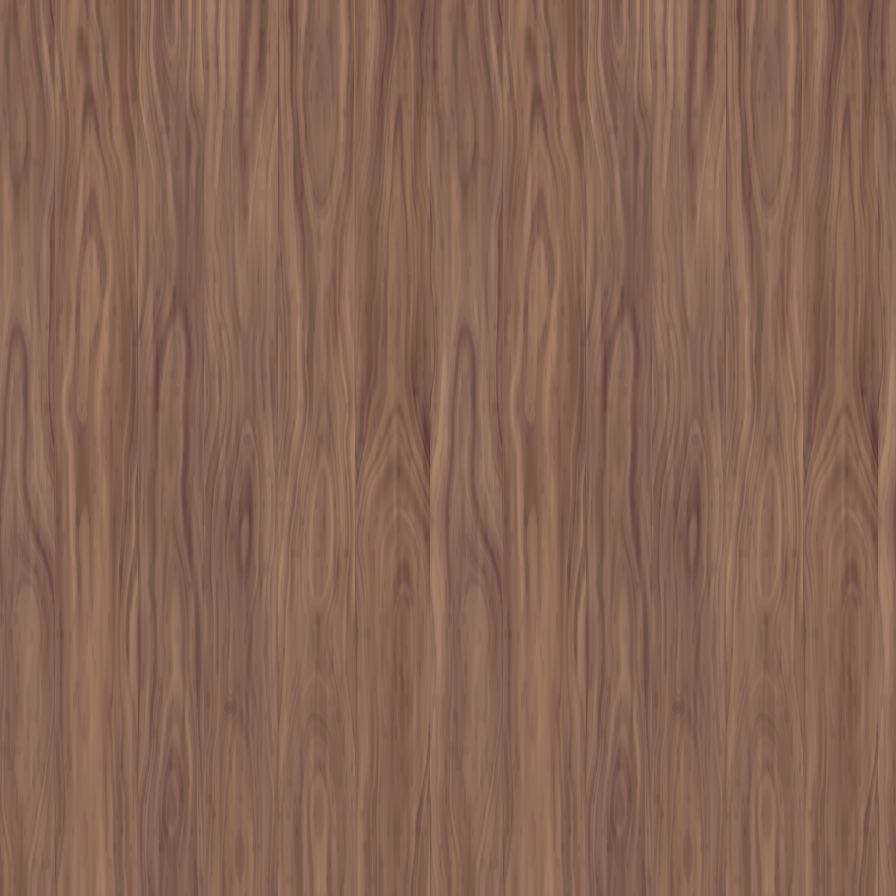
A Shadertoy shader for this texture:

```glsl
// Walnut veneer: vertical planks, each cut through curved growth rings.
// Every plank folds a ring field around its heart, giving ovals and arches;
// layered noise along that field draws the grain, with fine fibres on top.

#define PLANKS 12.0
#define PLANKS_PER_REPEAT 6.0
#define RINGS 9.5
#define ARCH_RATE 3.2
#define CONTRAST 0.049
#define FIBRE 1.3
#define SEAM_WIDTH 0.0011
#define MEAN_COLOR vec3(0.535, 0.397, 0.334)
#define TONE_AXIS vec3(1.0, 0.9, 0.62)
#define HUE_AXIS vec3(0.005, 0.0, -0.006)

float hash(vec2 p) {
    vec3 q = fract(p.xyx * 0.1031);
    q += dot(q, q.yzx + 33.33);
    return fract((q.x + q.y) * q.z);
}

// Smooth value noise, centred on zero
float noise(vec2 p) {
    vec2 cell = floor(p), f = fract(p);
    f = f * f * f * (f * (f * 6.0 - 15.0) + 10.0);
    float low = mix(hash(cell), hash(cell + vec2(1, 0)), f.x);
    float high = mix(hash(cell + vec2(0, 1)), hash(cell + vec2(1, 1)), f.x);
    return mix(low, high, f.y) - 0.5;
}

// Left edge of a plank, in plank units
float plankEdge(float index) {
    return index + 0.4 * hash(vec2(mod(index, PLANKS_PER_REPEAT), 7.0));
}

// Noise along the rings, faded where it is finer than a pixel
float ringNoise(float rings, float scale, float drift, float footprint) {
    float fade = 1.0 - smoothstep(0.6, 1.5, footprint * scale);
    return noise(vec2(rings * scale, drift)) * fade;
}

void mainImage(out vec4 fragColor, in vec2 fragCoord) {
    vec2 uv = fragCoord / iResolution.y;

    // Plank under this point
    float across = uv.x * PLANKS - 0.5;
    float index = floor(across);
    if (across < plankEdge(index)) index -= 1.0;
    float left = plankEdge(index), right = plankEdge(index + 1.0);
    float id = mod(index, PLANKS_PER_REPEAT);
    vec2 seed = vec2(37.0, 19.0) * (id + 1.0);
    vec2 p = vec2((across - left) / PLANKS, uv.y);

    // Ring field: distance from a wandering heart plus slow height changes
    float heart = 0.5 * (hash(seed) - 0.5) + 0.5 * noise(vec2(p.y * 4.0, 3.0) + seed);
    float u = 2.0 * (across - left) / (right - left) - 1.0 - heart;
    float archSize = mix(0.8, 1.7, hash(seed + 5.0));
    float field = sqrt(u * u + 0.06);
    field += archSize * noise(vec2(p.y * ARCH_RATE, 11.0) + seed);
    field += 0.35 * noise(p * vec2(22.0, 7.0) + seed);
    field += 0.10 * noise(p * vec2(65.0, 20.0) + seed);

    // A small knot pulls the grain aside in one plank of each repeat
    vec2 toKnot = (vec2(u + heart + 0.3, p.y - 0.21)) / vec2(0.16, 0.011);
    float knot = id == 2.0 ? exp(-dot(toKnot, toKnot)) : 0.0;
    field += 0.5 * knot;

    // Growth rings: broad bands, finer lines and dark late wood
    float rings = field * RINGS;
    float footprint = fwidth(rings);
    float drift = seed.x + p.y * 2.0;
    float tone = 1.25 * ringNoise(rings, 0.4, drift, footprint);
    tone += 1.4 * ringNoise(rings, 1.0, drift + 40.0, footprint);
    tone += 1.5 * ringNoise(rings, 2.3, drift + 80.0, footprint);
    float lateWood = ringNoise(rings, 0.8, drift + 120.0, footprint);
    tone += 0.2 - 1.3 * smoothstep(0.12, 0.4, lateWood);

    // Plank shade, cloudy patches, fibres and pores
    tone += 0.3 * cos(id * 2.2);
    tone += 0.95 * noise(p * vec2(24.0, 4.0) + seed + 60.0);
    tone += FIBRE * noise(p * vec2(140.0, 5.0) + seed + 90.0);
    tone += FIBRE * noise(p * vec2(270.0, 14.0) + seed);
    float pores = noise(p * vec2(330.0, 55.0) + seed + 30.0);
    tone -= 0.5 * FIBRE * smoothstep(0.2, 0.45, pores);
    tone -= 1.8 * knot;

    // Seams, of varying strength
    float seamDistance = min(across - left, right - across) / PLANKS;
    float nearest = across - left < right - across ? index : index + 1.0;
    float seamDepth = mix(0.2, 1.0, hash(vec2(mod(nearest, PLANKS_PER_REPEAT), 23.0)));
    tone -= seamDepth * exp(-seamDistance / SEAM_WIDTH);

    // Tone to colour, with a slight drift between rose and tan
    float hue = 2.0 * hash(seed + 2.0) - 1.0;
    hue += 2.0 * noise(p * vec2(40.0, 2.0) + seed + 15.0);
    vec3 color = MEAN_COLOR + CONTRAST * tone * TONE_AXIS + hue * HUE_AXIS;
    fragColor = vec4(clamp(color, 0.0, 1.0), 1.0);
}
```
